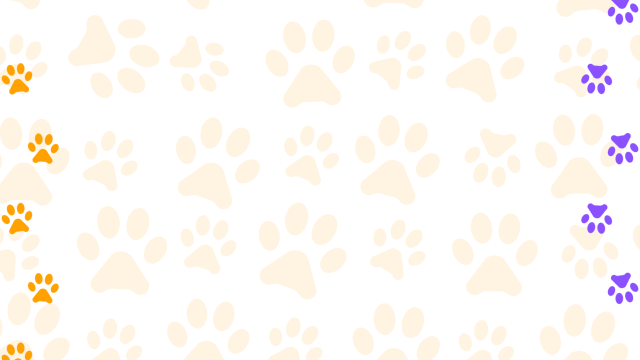
A Shadertoy shader for this pattern:

```glsl
const vec3 PAPER  = vec3(1.0);
const vec3 CREAM  = vec3(1.0, 0.951, 0.882);
const vec3 ORANGE = vec3(1.0, 0.63, 0.0);
const vec3 PURPLE = vec3(0.545, 0.315, 1.0);

const float CELL = 0.26;      // spacing of the pale prints
const float BIG = 0.232;      // print sizes, in canvas heights
const float SMALL = 0.142;
const float ACCENT = 0.077;

vec3 hash3(vec2 p) {
    vec3 q = fract(p.xyx * vec3(0.1031, 0.1030, 0.0973));
    q += dot(q, q.yxz + 33.33);
    return fract((q.xxy + q.yzz) * q.zyx);
}

// Turns a point into the frame of a shape rotated counterclockwise
vec2 toLocal(vec2 p, float angle) {
    float c = cos(angle), s = sin(angle);
    return mat2(c, -s, s, c) * p;
}

float smoothMin(float a, float b, float k) {
    float h = max(k - abs(a - b), 0.0) / k;
    return min(a, b) - 0.25 * k * h * h;
}

float ellipse(vec2 p, vec2 radii) {
    float k0 = length(p / radii);
    float k1 = max(length(p / (radii * radii)), 1e-4);
    return k0 * (k0 - 1.0) / k1;
}

float taperedCapsule(vec2 p, vec2 a, vec2 b, float ra, float rb) {
    vec2 ab = b - a;
    float h = clamp(dot(p - a, ab) / dot(ab, ab), 0.0, 1.0);
    return length(p - a - h * ab) - mix(ra, rb, h);
}

// Signed distance to an upright print about one unit wide
float pawShape(vec2 p) {
    p = vec2(abs(p.x), p.y + 0.06);
    float lobes = taperedCapsule(p, vec2(0.0, -0.13), vec2(0.25, -0.36), 0.18, 0.11);
    float heel = length(p - vec2(0.0, -0.26)) - 0.15;
    float pad = smoothMin(lobes, heel, 0.09);
    float inner = ellipse(toLocal(p - vec2(0.18, 0.40), -0.16), vec2(0.137, 0.20));
    float outer = ellipse(toLocal(p - vec2(0.415, 0.09), -0.5), vec2(0.125, 0.18));
    return min(pad, min(inner, outer));
}

float paw(vec2 p, vec2 center, float angle, float size) {
    return pawShape(toLocal(p - center, angle) / size) * size;
}

// Checkerboard of large and small prints, loosely shifted and turned
float scatteredPaws(vec2 p) {
    vec2 home = floor(p / CELL);
    float d = 1.0;
    for (int y = -1; y <= 1; y++)
    for (int x = -1; x <= 1; x++) {
        vec2 cell = home + vec2(x, y);
        vec3 shift = hash3(cell + 17.0);
        vec3 pose = hash3(cell + 61.0);
        bool large = mod(cell.x + cell.y, 2.0) < 0.5;
        vec2 center = (cell + 0.5) * CELL + (shift.xy - 0.5) * 0.05;
        float size = large ? BIG * mix(0.82, 1.0, sqrt(shift.z)) : SMALL;
        float angle = (large ? -0.15 : -0.5) + (pose.x - 0.5) * 0.5;
        // Some prints walk in another direction
        if (pose.y < 0.25) angle += mix(-1.5, -3.6, pose.z);
        d = min(d, paw(p, center, angle, size));
    }
    return d;
}

// Zigzag track of five prints climbing along a side edge
float track(vec2 p, float edge, float inward, float bottom, float heading) {
    float d = 1.0;
    for (int i = 0; i < 5; i++) {
        float odd = mod(float(i), 2.0);
        vec2 center = vec2(edge + inward * (0.048 + 0.072 * odd),
                           bottom + 0.194 * float(i));
        float angle = heading + mix(0.16, -0.06, odd);
        d = min(d, paw(p, center, angle, ACCENT));
    }
    return d;
}

float coverage(float d, float pixel) {
    return smoothstep(0.75, -0.75, d / pixel);
}

void mainImage(out vec4 fragColor, in vec2 fragCoord) {
    float pixel = 1.0 / iResolution.y;
    vec2 p = fragCoord * pixel;
    float width = iResolution.x * pixel;

    float pale = scatteredPaws(p + vec2(0.07, 0.09));
    float left = track(p, 0.0, 1.0, 0.005, 0.0);
    float right = track(p, width, -1.0, 0.199, 3.1416);

    vec3 color = mix(PAPER, CREAM, coverage(pale, pixel));
    color = mix(color, ORANGE, coverage(left, pixel));
    color = mix(color, PURPLE, coverage(right, pixel));
    fragColor = vec4(color, 1.0);
}
```
